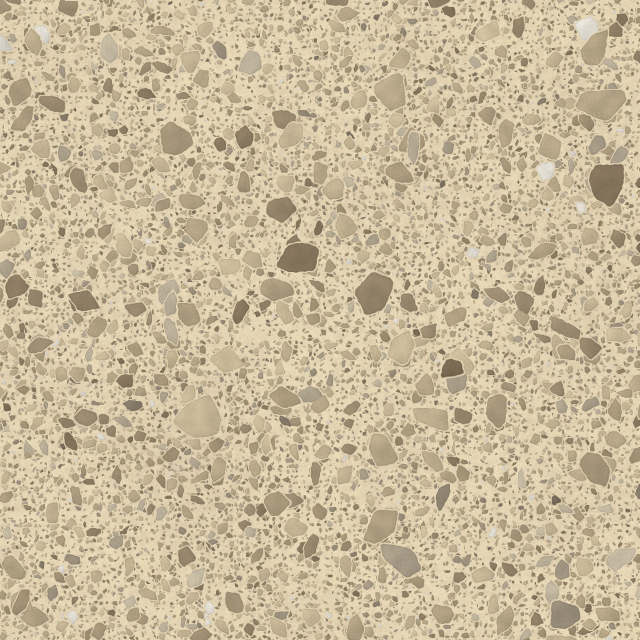
This texture is drawn by a Shadertoy shader. Its source:

```glsl
// Polished cream terrazzo with scattered angular beige and brown stone chips.

const float TAU = 6.2831853;

vec2 hash2(vec2 p) {
    vec3 q = fract(p.xyx * vec3(0.1031, 0.1030, 0.0973));
    q += dot(q, q.yzx + 33.33);
    return fract((q.xx + q.yz) * q.zy);
}

// Gradient noise, roughly -0.7 to 0.7
float cornerSlope(vec2 cell, vec2 offset) {
    float angle = TAU * hash2(cell).x;
    return dot(vec2(cos(angle), sin(angle)), offset);
}

float gradientNoise(vec2 p) {
    vec2 cell = floor(p), f = fract(p);
    vec2 u = f * f * f * (f * (f * 6.0 - 15.0) + 10.0);
    vec2 e = vec2(1.0, 0.0);
    float low = mix(cornerSlope(cell, f), cornerSlope(cell + e, f - e), u.x);
    float high = mix(cornerSlope(cell + e.yx, f - e.yx), cornerSlope(cell + 1.0, f - 1.0), u.x);
    return mix(low, high, u.y);
}

float smoothMax(float a, float b, float k) {
    float h = max(k - abs(a - b), 0.0) / k;
    return max(a, b) + h * h * k * 0.25;
}

// Irregular polygon: random half planes with slightly rounded corners
float chipShape(vec2 p, float radius, vec2 id) {
    float d = -radius;
    for (int i = 0; i < 6; i++) {
        vec2 rnd = hash2(id + float(i) * 17.3 + 5.0);
        float angle = (float(i) + 0.8 * rnd.x) * TAU / 6.0;
        float side = dot(p, vec2(cos(angle), sin(angle))) - radius * mix(0.6, 1.0, rnd.y);
        d = smoothMax(d, side, radius * 0.2);
    }
    return d;
}

// Nearest chip of one size: distance, random tone, position inside the chip
vec4 chipLayer(vec2 uv, float cells, float density, float seed) {
    vec2 p = uv * cells, cell = floor(p);
    vec4 nearest = vec4(1.0, 0.0, 0.0, 0.0);
    for (int y = -1; y <= 1; y++)
    for (int x = -1; x <= 1; x++) {
        vec2 neighbour = cell + vec2(x, y);
        vec2 id = neighbour + seed;
        vec2 pick = hash2(id + 71.0);
        if (pick.x > density) continue;
        vec2 rnd = hash2(id + 139.0);
        vec2 local = p - neighbour - mix(vec2(0.15), vec2(0.85), hash2(id));
        float radius = mix(0.2, 0.46, rnd.x * rnd.x);
        float turn = TAU * rnd.y;
        float stretch = mix(0.68, 1.0, hash2(id + 211.0).x);
        vec2 q = mat2(cos(turn), sin(turn), -sin(turn), cos(turn)) * local;
        float d = chipShape(q * vec2(stretch, 1.0 / stretch), radius, id) / cells;
        if (d < nearest.x) nearest = vec4(d, pick.y, local / radius);
    }
    return nearest;
}

void mainImage(out vec4 fragColor, in vec2 fragCoord) {
    vec2 uv = fragCoord / iResolution.y;
    float soft = max(0.0009, 0.75 / iResolution.y);

    // Cement: broad clouds, small mottling and fine grit
    float clouds = gradientNoise(uv * 5.0 + 3.0);
    float mottle = gradientNoise(uv * 60.0) + 0.6 * gradientNoise(uv * 130.0 + 9.0);
    float grit = gradientNoise(uv * 260.0 + 40.0);
    float stain = clamp(0.3 + 0.35 * clouds + 0.45 * mottle + 0.4 * grit, 0.0, 1.0);
    vec3 cement = mix(vec3(0.915, 0.855, 0.72), vec3(0.83, 0.765, 0.645), stain);
    vec3 color = cement;

    // Ragged chip outlines
    vec2 ragged = uv + 0.0016 * vec2(gradientNoise(uv * 150.0 + 20.0), gradientNoise(uv * 150.0 + 60.0));

    // Chips from fine to coarse, each clearing a thin cement margin
    for (int i = 0; i < 5; i++) {
        float size = float(i) / 4.0;
        float cells = 115.0 * pow(0.57, float(i));
        float density = mix(0.78, 0.4, size) + 0.12 * clouds;
        vec4 chip = chipLayer(ragged, cells, density, 300.0 * float(i) + 31.0);

        float tone = sqrt(fract(chip.y * 7.31));
        vec3 stone = mix(vec3(0.48, 0.415, 0.325), vec3(0.80, 0.735, 0.605), tone);
        float gray = dot(stone, vec3(0.3333));
        stone = mix(stone, vec3(gray), 0.3 * step(0.85, chip.y));
        stone = mix(stone, vec3(0.88, 0.86, 0.82), step(0.988, chip.y));

        // Cloudy mineral interior, side shading and darker rim
        float veins = gradientNoise(uv * 45.0 + chip.y * 90.0) + 0.5 * grit;
        stone *= 1.0 + 0.09 * veins + 0.04 * dot(chip.zw, vec2(-0.7, 0.7));
        stone *= 1.0 - 0.08 * smoothstep(-0.003, 0.0, chip.x);

        float margin = 0.0008 + 0.0012 * size;
        color = mix(color, cement, 1.0 - smoothstep(margin - soft, margin + soft, chip.x));
        color = mix(color, stone, 1.0 - smoothstep(-soft, soft, chip.x));
    }

    fragColor = vec4(clamp(color, 0.0, 1.0), 1.0);
}
```
